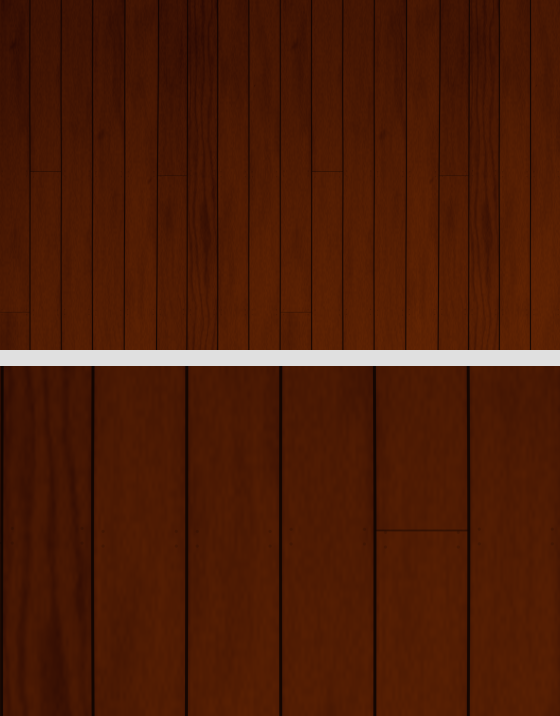
Top: the whole. Bottom: its middle third, enlarged.
Give the GLSL for this texture, as a Shadertoy shader.

```glsl
const int PLANKS = 9;                 // planks in one repeat
const float PITCH = 0.0894;           // plank width, canvas height = 1
const float FIRST_SEAM = 0.0854;
const float SEAM_HALF = 0.0014;
const float JOINT_HALF = 0.0009;
const float NAIL_RADIUS = 0.0015;
const float NAIL_INSET = 0.0100;
const float GRAIN = 0.17;
const float PORES = 0.15;
const float STAIN = 0.17;
const float FIGURE = 0.24;

const vec3 WOOD_DARK = vec3(0.205, 0.055, 0.012);
const vec3 WOOD_LIGHT = vec3(0.390, 0.145, 0.010);
const vec3 GROOVE = vec3(0.055, 0.016, 0.009);

// Per plank: brightness shift, butt joint height (-1 = none), figure strength
const float TONE[9] = float[9](0.0, -0.01, -0.03, 0.05, -0.10, -0.10, 0.03, 0.04, -0.01);
const float JOINT[9] = float[9](0.510, -1.0, -1.0, -1.0, 0.498, -1.0, -1.0, -1.0, 0.108);
const float FIGURED[9] = float[9](0.0, 0.0, 0.25, 0.0, 0.3, 1.0, 0.0, 0.0, 0.12);

// Knots: plank, position across, height, radius
const vec4 KNOTS[4] = vec4[4](
    vec4(2.0, 0.27, 0.615, 0.010), vec4(3.0, 0.76, 0.483, 0.004),
    vec4(7.0, 0.18, 0.755, 0.002), vec4(8.0, 0.45, 0.870, 0.008));

float hash(vec2 p) {
    vec3 q = fract(vec3(p.xyx) * 0.1031);
    q += dot(q, q.yzx + 33.33);
    return fract((q.x + q.y) * q.z);
}

float noise(vec2 p) {
    vec2 i = floor(p), f = fract(p);
    f = f * f * (3.0 - 2.0 * f);
    return mix(mix(hash(i), hash(i + vec2(1, 0)), f.x),
               mix(hash(i + vec2(0, 1)), hash(i + vec2(1, 1)), f.x), f.y);
}

float fbm(vec2 p) {
    float sum = 0.0, amp = 0.5;
    for (int i = 0; i < 4; i++) {
        sum += amp * noise(p);
        p = p * 2.03 + 17.1;
        amp *= 0.5;
    }
    return sum;
}

// Seam position within a repeat, slightly uneven and leaning
float seamX(int i, float y) {
    float k = mod(float(i), float(PLANKS));
    float bulge = 0.08 * exp(-(k - 4.0) * (k - 4.0));
    float wobble = 0.0010 * (noise(vec2(k * 7.3 + 2.0, y * 4.0)) - 0.5);
    return PITCH * (float(i) + bulge * (1.0 + 0.9 * (y - 0.5))) + wobble;
}

float stroke(float dist, float halfWidth, float aa) {
    return 1.0 - smoothstep(halfWidth - aa, halfWidth + aa, dist);
}

void mainImage(out vec4 fragColor, in vec2 fragCoord) {
    vec2 uv = fragCoord / iResolution.y;
    float across = fragCoord.x / iResolution.x;
    float aa = 0.7 / iResolution.y;
    float x = mod(uv.x - FIRST_SEAM, PITCH * float(PLANKS));
    float y = uv.y;

    // Find the plank and its two edges
    int plank = PLANKS - 1;
    float left = -PITCH, right = 10.0;
    for (int i = 0; i <= PLANKS + 1; i++) {
        float s = seamX(i, y);
        if (x >= s) { left = s; plank = i % PLANKS; }
        else right = min(right, s);
    }
    float fromLeft = x - left, fromRight = right - x;
    float edge = min(fromLeft, fromRight);
    float local = fromLeft / (right - left);
    float id = float(plank);
    float joint = JOINT[plank];
    float seed = id * 13.7 + (y < joint ? 5.3 : 0.0);

    // Broad lighting: brighter toward the lower right
    float light = 0.16 + 0.49 * smoothstep(-0.15, 1.0, 1.0 - y) + 0.25 * across;
    light -= 0.12 * exp(-across * 16.0) + 0.05 * smoothstep(0.94, 1.0, across);
    light += TONE[plank] + 0.04 * (hash(vec2(seed, 3.0)) - 0.5);

    // Stains, long streaks and fine pores
    float stain = fbm(vec2(local * 2.2 + seed, y * 5.0 + seed));
    light -= STAIN * smoothstep(0.48, 0.75, stain);
    light += GRAIN * (fbm(vec2(local * 11.0 + seed, y * 7.0)) - 0.47);
    light += PORES * (noise(vec2(x * 330.0, y * 130.0 + seed)) - 0.5);

    // Wavy figure
    float warp = fbm(vec2(local * 1.3 + seed, y * 4.0));
    float rings = 0.5 + 0.5 * sin(6.2832 * (local * 4.0 + warp * 3.5));
    light -= FIGURE * FIGURED[plank] * pow(rings, 2.5);

    // Knots
    for (int i = 0; i < 4; i++) {
        vec4 k = KNOTS[i];
        vec2 d = vec2((local - k.y) * PITCH + (y - k.z) * -0.35, (y - k.z) * 0.6) / k.w;
        if (plank == int(k.x)) light -= 0.28 * exp(-dot(d, d));
    }

    // Rounded edges: shade at the groove, faint rim beside it
    light -= 0.24 * exp(-edge / 0.0035);
    light += 0.07 * exp(-pow((fromLeft - 0.0050) / 0.0018, 2.0));
    vec3 color = mix(WOOD_DARK, WOOD_LIGHT, clamp(light, -0.5, 1.1));

    // Nails beside the joint rows
    float row = y > 0.3 ? 0.503 : 0.108;
    float nailY = abs(y - row - 0.004 * (hash(vec2(id, row)) - 0.5)) - 0.007;
    float nail = stroke(length(vec2(edge - NAIL_INSET, nailY)), NAIL_RADIUS, aa);
    color = mix(color, GROOVE, 0.18 * nail);

    // Butt joints and seams
    color = mix(color, GROOVE, 0.42 * stroke(abs(y - joint), JOINT_HALF, aa));
    color = mix(color, GROOVE, 0.90 * stroke(edge, SEAM_HALF, aa));
    fragColor = vec4(color, 1.0);
}
```
